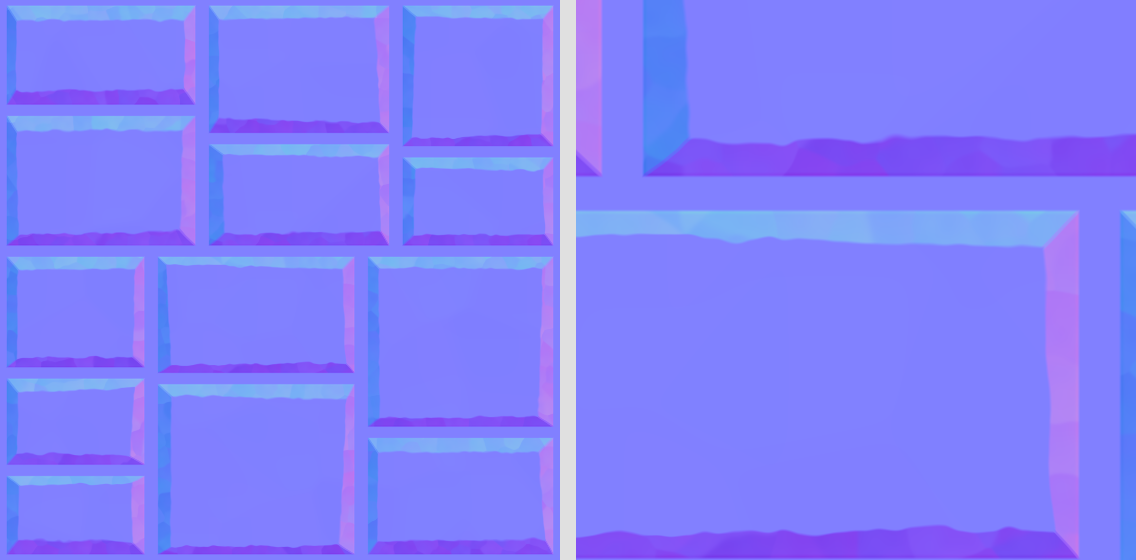
Left: the whole. Right: its middle third, enlarged.
Write a WebGL 2 fragment shader that draws this texture map.

```glsl
#version 300 es
precision highp float;
// Tangent-space normal map of uneven bevelled stone blocks in a flat gutter.

uniform vec2 u_resolution;
out vec4 fragColor;

vec2 hash2(vec2 p) {
    vec3 h = fract(p.xyx * vec3(0.1031, 0.1030, 0.0973));
    h += dot(h, h.yzx + 33.33);
    return fract((h.xx + h.yz) * h.zy);
}

float noise(vec2 p) {
    vec2 i = floor(p), f = fract(p);
    f = f * f * (3.0 - 2.0 * f);
    return mix(mix(hash2(i).x, hash2(i + vec2(1, 0)).x, f.x),
               mix(hash2(i + vec2(0, 1)).x, hash2(i + vec2(1, 1)).x, f.x), f.y);
}

// Tilt of chipped facets: softly joined cells, each slightly domed.
vec2 facetTilt(vec2 p, float scale, float sharpness) {
    vec2 cell = floor(p * scale), f = fract(p * scale), sum = vec2(0);
    float total = 0.0;
    for (int j = -1; j <= 1; j++)
    for (int i = -1; i <= 1; i++) {
        vec2 offset = vec2(i, j), id = mod(cell + offset, scale);
        vec2 toCentre = offset + hash2(id) - f;
        float weight = exp(-sharpness * dot(toCentre, toCentre));
        sum += weight * (hash2(id + 71.3) - 0.5 - 0.35 * toCentre);
        total += weight;
    }
    return sum / max(total, 1e-20);
}

// Bounds of the block cell around q (y down), as left, top, right, bottom.
vec4 blockCell(vec2 q) {
    bool lower = q.y >= 0.4485;
    vec2 cut = lower ? vec2(0.270, 0.645) : vec2(0.361, 0.707);
    int column = int(step(cut.x, q.x) + step(cut.y, q.x));
    vec2 across = column == 0 ? vec2(0, cut.x) : column == 1 ? cut : vec2(cut.y, 1);
    vec2 split;
    if (lower) split = column == 0 ? vec2(0.666, 0.840) : vec2(column == 1 ? 0.676 : 0.772, 1);
    else split = vec2(column == 0 ? 0.197 : column == 1 ? 0.2475 : 0.271, 0.4485);
    vec2 down = q.y < split.x ? vec2(lower ? 0.4485 : 0.0, split.x)
              : q.y < split.y ? split : vec2(split.y, 1);
    return vec4(across.x, down.x, across.y, down.y);
}

void main() {
    vec2 q = gl_FragCoord.xy / u_resolution;
    q.y = 1.0 - q.y;
    float soft = max(1.0 / min(u_resolution.x, u_resolution.y), 0.0012);

    // Block outline inside its cell
    vec4 cell = blockCell(q);
    vec2 gutter = vec2(0.0124, 0.0103);
    vec2 low = cell.xy + gutter, high = cell.zw - gutter;
    vec2 along = clamp((q - low) / (high - low), 0.0, 1.0);

    // Bevel insets at the corners: top left, top right, bottom left, bottom right
    vec2 seed = cell.xy * 97.0 + cell.zw * 41.0;
    vec4 insetX = 0.012 + 0.016 * vec4(hash2(seed), hash2(seed + 5.7));
    vec4 insetY = 0.012 + 0.016 * vec4(hash2(seed + 11.3), hash2(seed + 19.1));

    // Sides in order: left, right, top, bottom
    vec4 widths = vec4(mix(insetX.xy, insetX.zw, along.y),
                       mix(insetY.xz, insetY.yw, along.x));
    float ragged = noise(q * 42.0) + 0.5 * noise(q * 105.0) - 0.75;
    widths += ragged * vec4(0.0025, 0.003, 0.0045, 0.006);
    vec4 inward = vec4(q.x - low.x, high.x - q.x, q.y - low.y, high.y - q.y);
    vec4 depth = inward / widths;
    float nearest = min(min(depth.x, depth.y), min(depth.z, depth.w));
    float border = min(min(inward.x, inward.y), min(inward.z, inward.w));

    // Mitred side slopes
    vec4 side = 1.0 - smoothstep(0.0, 1.5 * soft, (depth - nearest) * 0.018);
    side /= dot(side, vec4(1));
    vec2 slope = side.x * vec2(-0.35, 0.02) + side.y * vec2(0.37, 0.0)
               + side.z * vec2(-0.02, 0.37) + side.w * vec2(-0.01, -0.39);

    // Chips on the bevel, a crisp outer rim, faint undulation on the face
    slope += 0.13 * facetTilt(q + 0.006 * ragged, 31.0, 28.0);
    slope += 0.035 * (vec2(noise(q * 90.0), noise(q * 90.0 + 37.0)) - 0.5);
    slope *= 1.0 + 0.3 * (1.0 - smoothstep(0.0, 0.003, border));
    vec2 face = 0.022 * facetTilt(q, 7.0, 16.0);

    float inside = smoothstep(-soft, soft, border);
    float bevel = 1.0 - smoothstep(-soft, soft, (nearest - 1.0) * 0.018);
    vec2 tilt = inside * mix(face, slope, bevel);
    vec3 normal = vec3(tilt, sqrt(max(1.0 - dot(tilt, tilt), 0.0)));
    fragColor = vec4(0.5 * normal + vec3(0.504, 0.501, 0.5), 1.0);
}
```
